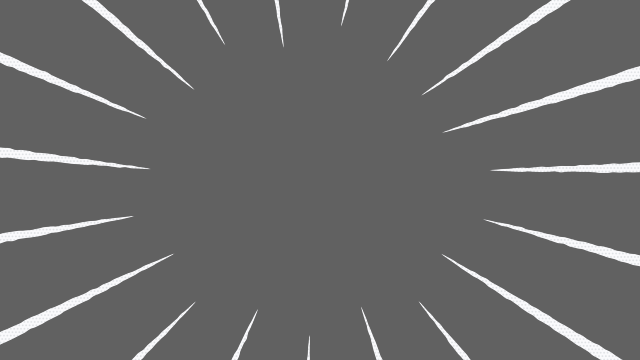
Give the GLSL for this background, as a Shadertoy shader.

```glsl
// Comic speed lines: pale tapered streaks around an empty grey centre.

#define RAY_COUNT 19
#define CENTER vec2(0.4844, 0.5)   // fraction of the canvas
#define SWIRL 0.0185               // distance by which streaks miss the centre
#define REACH 0.435                // mean radius of the streak tips
#define HALF_WIDTH 0.0251
#define TAPER 0.7
#define ROUGHNESS 0.0016
#define DOT_PITCH 0.0095
#define BACKGROUND vec3(0.38)
#define PAPER vec3(0.98, 0.98, 0.99)
#define DOT_TINT vec3(0.88, 0.89, 0.90)

const float TAU = 6.28318;

float hash(vec2 p) {
    return fract(sin(dot(p, vec2(127.1, 311.7))) * 43758.5453);
}

// Smooth noise along one streak, in -1..1
float edgeNoise(float x, float seed) {
    float cell = floor(x);
    float t = smoothstep(0.0, 1.0, x - cell);
    return 2.0 * mix(hash(vec2(cell, seed)), hash(vec2(cell + 1.0, seed)), t) - 1.0;
}

// Even spacing, bunched towards the canvas diagonals
float rayHeading(float turn) {
    return turn + 0.033 - 0.0859 * sin(2.0 * turn + 0.166)
         - 0.0052 * cos(turn) + 0.0035 * cos(4.0 * turn);
}

// Tips lie on an oval, alternately far and near, with a dent at upper right
float tipRadius(float index, float turn) {
    float alternate = 1.0 - 2.0 * mod(index, 2.0);
    float fromDent = index - 1.65;
    return REACH + 0.035 * cos(2.0 * turn) + 0.028 * alternate
         - 0.11 * exp(-2.0 * fromDent * fromDent);
}

// Coverage of one tapered streak
float streak(vec2 p, float index, float pixel) {
    float turn = TAU * index / float(RAY_COUNT);
    float heading = rayHeading(turn);
    vec2 along = vec2(cos(heading), sin(heading));
    float run = dot(p, along) - tipRadius(index, turn);
    float across = dot(p, vec2(-along.y, along.x)) - SWIRL;
    float halfWidth = HALF_WIDTH * pow(max(run, 0.0), TAPER);
    float side = across < 0.0 ? 0.5 : 50.5;
    float rough = ROUGHNESS * edgeNoise(run * 55.0, index + side);
    halfWidth += rough * smoothstep(0.0, 0.1, run);
    float edge = smoothstep(-0.6 * pixel, 0.6 * pixel, halfWidth - abs(across));
    return edge * smoothstep(0.0, 0.01, run);
}

// Staggered print dots
float dots(vec2 p, float pixel) {
    vec2 grid = p / DOT_PITCH;
    grid.x += 0.5 * mod(floor(grid.y), 2.0);
    float radius = length(fract(grid) - 0.5) * DOT_PITCH;
    return 1.0 - smoothstep(-0.7 * pixel, 0.7 * pixel, radius - 0.25 * DOT_PITCH);
}

void mainImage(out vec4 fragColor, in vec2 fragCoord) {
    float pixel = 1.0 / iResolution.y;
    vec2 p = (fragCoord - CENTER * iResolution.xy) * pixel;

    float ink = 0.0;
    for (int i = 0; i < RAY_COUNT; i++) {
        ink = max(ink, streak(p, float(i), pixel));
    }

    vec3 streakColor = mix(PAPER, DOT_TINT, dots(p, pixel));
    fragColor = vec4(mix(BACKGROUND, streakColor, ink), 1.0);
}
```
